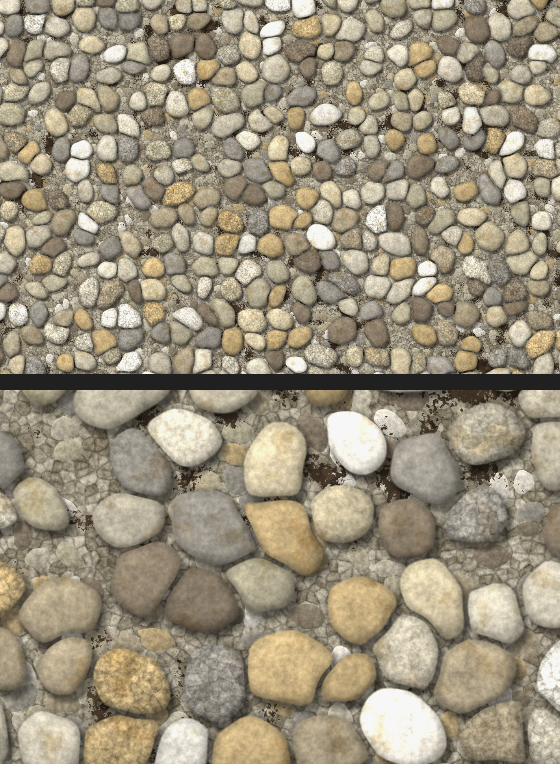
Top, the full canvas; bottom, a detail of the centre.
Give the GLSL for this texture, as a Shadertoy shader.

```glsl
// Exposed-aggregate paving: rounded river pebbles set in gritty cement.
// Jittered ellipses compete for space and keep a gap from their neighbours;
// domed light, cast shadows, layered gradient noise and dark soil finish it.

const float ROWS = 15.5;            // pebble cells per canvas height
const float GRIT_SCALE = 6.5;       // grit grains per pebble cell
const float JITTER = 0.62;          // scatter of pebble centres
const float GAP = 0.13;             // cement left between neighbours
const float SHADOW_REACH = 0.13;    // cast shadow length, in cells
const float SOIL_LEVEL = 0.24;      // higher means less dark soil
const vec2 LIGHT = vec2(-0.55, 0.83);
const vec3 CEMENT_DARK = vec3(0.42, 0.38, 0.30);
const vec3 CEMENT_LIGHT = vec3(0.84, 0.81, 0.73);
const vec3 SOIL = vec3(0.13, 0.10, 0.07);
const vec3 STONES[9] = vec3[9](
    vec3(0.92, 0.90, 0.85), vec3(0.82, 0.79, 0.71), vec3(0.73, 0.70, 0.62),
    vec3(0.77, 0.72, 0.60), vec3(0.73, 0.64, 0.47), vec3(0.64, 0.59, 0.49),
    vec3(0.58, 0.56, 0.52), vec3(0.51, 0.46, 0.39), vec3(0.70, 0.67, 0.57));

struct Pebble { float edge; vec2 id; vec2 slope; };

vec2 hash2(vec2 p) {
    vec3 q = fract(vec3(p.xyx) * vec3(0.1031, 0.1030, 0.0973));
    q += dot(q, q.yzx + 33.33);
    return fract((q.xx + q.yz) * q.zy);
}

float gradientDot(vec2 cell, vec2 offset) {
    float a = 6.2832 * hash2(cell + 71.0).x;
    return dot(vec2(cos(a), sin(a)), offset);
}

float gradientNoise(vec2 p) {
    vec2 i = floor(p), f = fract(p);
    vec2 u = f * f * f * (f * (f * 6.0 - 15.0) + 10.0);
    vec2 e = vec2(1.0, 0.0);
    return 1.4 * mix(
        mix(gradientDot(i, f), gradientDot(i + e, f - e), u.x),
        mix(gradientDot(i + e.yx, f - e.yx), gradientDot(i + 1.0, f - 1.0), u.x), u.y);
}

float fbm(vec2 p) {
    float sum = 0.0, gain = 0.55;
    for (int i = 0; i < 4; i++) {
        sum += gain * gradientNoise(p);
        p = mat2(1.6, 1.2, -1.2, 1.6) * p + 17.0;
        gain *= 0.6;
    }
    return sum;
}

float smoothMax(float a, float b, float k) {
    float h = max(k - abs(a - b), 0.0) / k;
    return max(a, b) + 0.25 * h * h * k;
}

// Nearest ellipse; edge is negative inside the stone
Pebble findPebble(vec2 p, float fill) {
    p += 0.07 * vec2(gradientNoise(p * 1.9), gradientNoise(p * 1.9 + 40.0));
    vec2 base = floor(p);
    float best = 9.0, crowd = 0.0;
    Pebble stone = Pebble(9.0, base, vec2(0.0));
    for (int y = -2; y <= 2; y++)
    for (int x = -2; x <= 2; x++) {
        vec2 id = base + vec2(x, y);
        vec2 size = hash2(id + 13.7), turn = hash2(id + 57.3);
        if (turn.y > fill) continue;
        vec2 d = p - id - 0.5 - JITTER * (hash2(id) - 0.5);
        float a = -0.45 + 2.8 * (turn.x - 0.5);
        vec2 axis = vec2(cos(a), sin(a));
        float stretch = mix(1.03, 1.32, size.y);
        vec2 radii = mix(0.39, 0.60, size.x) * vec2(stretch, 1.0 / stretch);
        vec2 local = vec2(dot(d, axis), dot(d, vec2(-axis.y, axis.x))) / radii;
        float q = length(local);
        crowd += exp(-8.0 * q);
        if (q < best) {
            best = q;
            stone.id = id;
            stone.slope = q * (local.x * axis + local.y * vec2(-axis.y, axis.x));
        }
    }
    float rival = -log(max(crowd - exp(-8.0 * best), 1e-6)) / 8.0;
    stone.edge = smoothMax(best - 1.0, 0.65 * (best - rival + GAP), 0.16);
    return stone;
}

// Small angular grains: x is tone, y is darkness of the crevice
vec2 grit(vec2 p) {
    vec2 base = floor(p);
    float near = 9.0, next = 9.0, tone = 0.0;
    for (int y = -1; y <= 1; y++)
    for (int x = -1; x <= 1; x++) {
        vec2 id = base + vec2(x, y);
        float d = length(p - id - hash2(id + 5.0));
        next = min(next, max(d, near));
        if (d < near) { near = d; tone = hash2(id + 91.0).x; }
    }
    return vec2(tone, 1.0 - smoothstep(0.0, 0.3, next - near));
}

void mainImage(out vec4 fragColor, in vec2 fragCoord) {
    vec2 p = fragCoord / iResolution.y * ROWS + 30.0;
    float soft = max(0.04, 1.6 * ROWS / iResolution.y);
    vec2 grain = grit(p * GRIT_SCALE);
    float mottle = fbm(p * 3.2), speckle = fbm(p * 13.0 + 9.0);

    // Cement with sand, grit and a few larger chips
    float tone = 0.52 + 0.55 * (grain.x - 0.5) + 0.35 * mottle + 0.55 * speckle;
    vec3 color = mix(CEMENT_DARK, CEMENT_LIGHT, clamp(tone, -0.3, 1.25));
    color *= 1.0 - 0.22 * grain.y;
    Pebble chip = findPebble(p * 2.7 + 50.0, 0.45);
    vec3 chipColor = STONES[int(hash2(chip.id + 3.0).x * 9.0)];
    chipColor *= 0.98 + 0.2 * dot(chip.slope, LIGHT) + 0.25 * speckle;
    color = mix(color, chipColor, 0.85 * (1.0 - smoothstep(-soft, soft, chip.edge)));

    // Soil gathers in patches of the joints
    float patches = 0.55 * fbm(p * 0.23 + 4.0) + 0.5 * gradientNoise(p * 1.7 + 8.0);
    float soil = smoothstep(0.0, 0.12, patches + 0.3 * speckle - SOIL_LEVEL);
    color = mix(color, SOIL * (1.0 + 1.2 * grain.x), 0.93 * soil);

    // Shadow cast by stones that lie towards the light
    float caster = findPebble(p + LIGHT * SHADOW_REACH, 0.95).edge;
    Pebble stone = findPebble(p, 0.95);
    color *= 1.0 - 0.42 * (1.0 - smoothstep(-0.12, 0.16, caster));
    color *= 1.0 - 0.16 * (1.0 - smoothstep(0.0, 0.2, stone.edge));

    // Pebbles: own colour, stains, rough crust and domed light
    vec2 pick = hash2(stone.id + 23.0), finish = hash2(stone.id + 37.0);
    vec3 stoneColor = STONES[int(pick.x * 9.0)] * mix(0.93, 1.08, pick.y);
    float rough = smoothstep(0.6, 0.95, finish.x);
    stoneColor *= 1.0 + 0.2 * mottle + mix(0.17, 0.42, rough) * speckle;
    stoneColor *= 1.0 + rough * (0.22 * (grain.x - 0.5) - 0.12 * grain.y);
    float stain = smoothstep(0.1, 0.5, fbm(p * 1.6 + finish * 20.0));
    stoneColor = mix(stoneColor, stoneColor * vec3(0.88, 0.81, 0.68), 0.6 * stain);
    float rim = smoothstep(-0.3, 0.02, stone.edge);
    stoneColor *= 1.07 + 0.24 * dot(stone.slope, LIGHT) - 0.24 * rim;
    color = mix(color, stoneColor, 1.0 - smoothstep(-soft, soft, stone.edge));

    fragColor = vec4(clamp(color, 0.0, 0.97), 1.0);
}
```
